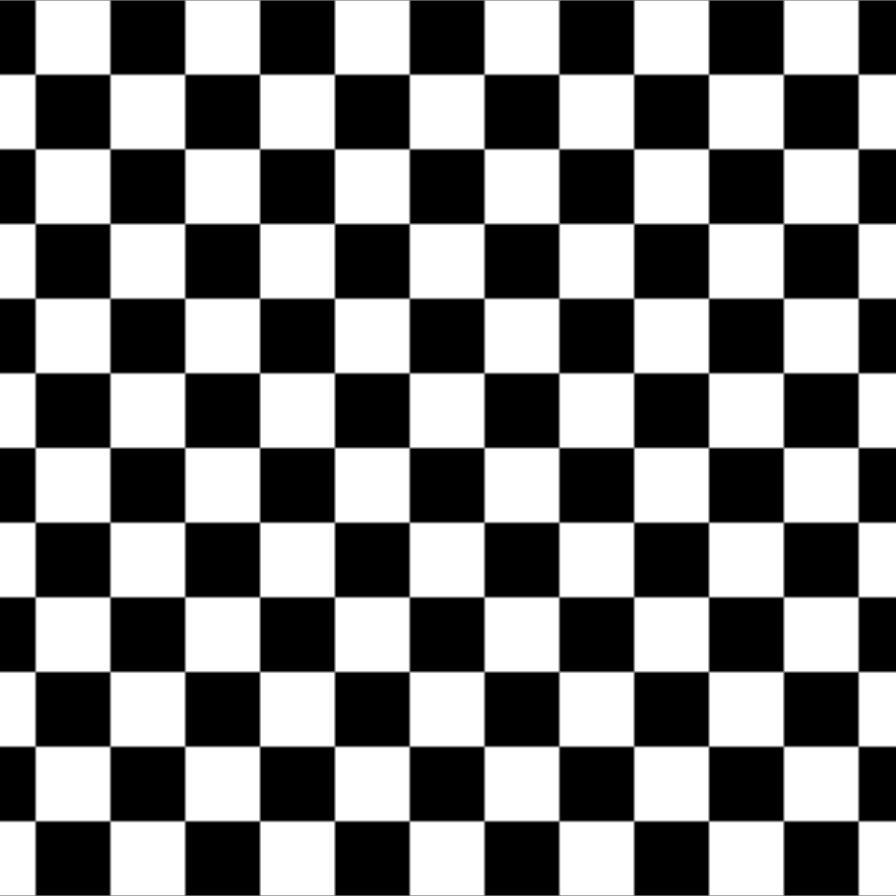
Write a Shadertoy shader that draws this pattern.

```glsl
// Black and white checkerboard with slightly soft square edges.
#define CELLS vec2(11.975, 12.0)   // squares across and down
#define OFFSET vec2(0.524, 0.0)    // shift of the grid, in squares
#define EDGE_SOFTNESS 0.0016       // half width of the edge blend, in canvas units
#define DARK vec3(0.0)
#define LIGHT vec3(1.0)

// Triangle wave that crosses zero at each integer, positive on even cells.
vec2 alternate(vec2 p) {
    return abs(mod(p - 0.5, 2.0) - 1.0) - 0.5;
}

void mainImage(out vec4 fragColor, in vec2 fragCoord) {
    vec2 uv = fragCoord / iResolution.xy;

    // Signed distance to the nearest grid line on each axis.
    vec2 edgeDistance = alternate(uv * CELLS + OFFSET) / CELLS;

    // Blend over the edge, never narrower than one pixel.
    vec2 halfWidth = max(vec2(EDGE_SOFTNESS), 0.5 / iResolution.xy);
    vec2 side = clamp(edgeDistance / halfWidth, -1.0, 1.0);

    // Equal signs give a light square, opposite signs a dark one.
    float lightness = 0.5 + 0.5 * side.x * side.y;
    fragColor = vec4(mix(DARK, LIGHT, lightness), 1.0);
}
```
